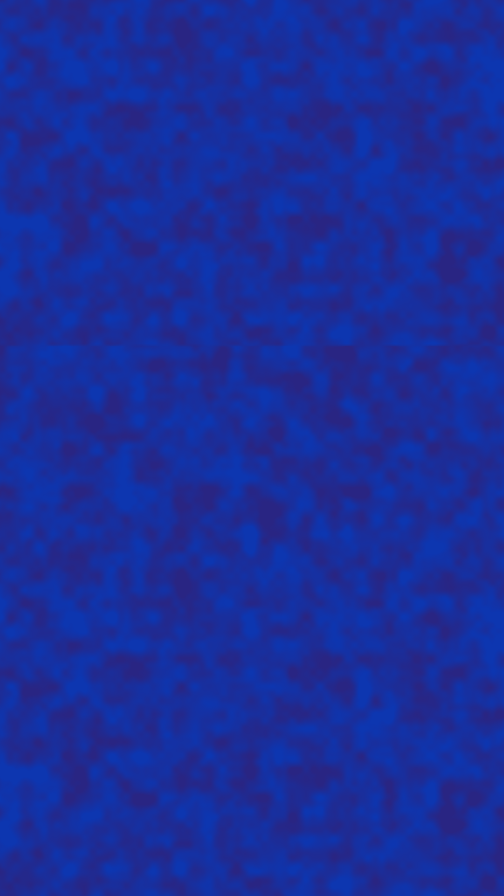
This texture is drawn by a Shadertoy shader. Its source:

```glsl
// Mottled royal blue and indigo cloth made of soft, blocky value noise.
#define DARK_INDIGO vec3(0.160, 0.145, 0.515)
#define BRIGHT_BLUE vec3(0.050, 0.210, 0.690)
#define TILE_HEIGHT 1.0926  // vertical repeat, in canvas widths
#define BLOTCH_FREQ 36.0    // main noise cells across the width
#define CONTRAST 2.2
#define BALANCE 0.51

float hash(vec2 cell) {
    vec3 p = fract(cell.xyx * vec3(0.1031, 0.1030, 0.0973));
    p += dot(p, p.yzx + 33.33);
    return fract((p.x + p.y) * p.z);
}

float valueNoise(vec2 p) {
    vec2 cell = floor(p);
    vec2 f = fract(p);
    f = f * f * (3.0 - 2.0 * f);
    float low = mix(hash(cell), hash(cell + vec2(1.0, 0.0)), f.x);
    float high = mix(hash(cell + vec2(0.0, 1.0)), hash(cell + 1.0), f.x);
    return mix(low, high, f.y);
}

// Main blotches, with weaker broad patches and fine detail.
float mottle(vec2 p) {
    vec2 q = p * BLOTCH_FREQ;
    float broad = 0.15 * valueNoise(q * 0.31 + 11.3);
    float medium = 0.25 * valueNoise(q * 0.63 + 47.7);
    float blotch = 0.45 * valueNoise(q + 83.1);
    float fine = 0.15 * valueNoise(q * 2.03 + 139.6);
    return broad + medium + blotch + fine;
}

void mainImage(out vec4 fragColor, in vec2 fragCoord) {
    vec2 p = fragCoord / iResolution.x;

    // Repeat upwards, leaving a faint seam; blend it over a thin strip.
    float seam = 0.5 * TILE_HEIGHT - abs(mod(p.y, TILE_HEIGHT) - 0.5 * TILE_HEIGHT);
    vec2 tile = vec2(p.x, mod(p.y, TILE_HEIGHT));
    float across = tile.y < 0.5 * TILE_HEIGHT ? TILE_HEIGHT : -TILE_HEIGHT;
    float neighbour = mottle(tile + vec2(0.0, across));
    float edge = 0.5 * (1.0 - smoothstep(0.0, 0.003, seam)) * step(0.01, p.y);
    float tone = mix(mottle(tile), neighbour, edge);

    // Stretch the tones between the two dyes.
    float dye = clamp((tone - 0.5) * CONTRAST + BALANCE, 0.0, 1.0);
    fragColor = vec4(mix(DARK_INDIGO, BRIGHT_BLUE, dye), 1.0);
}
```
